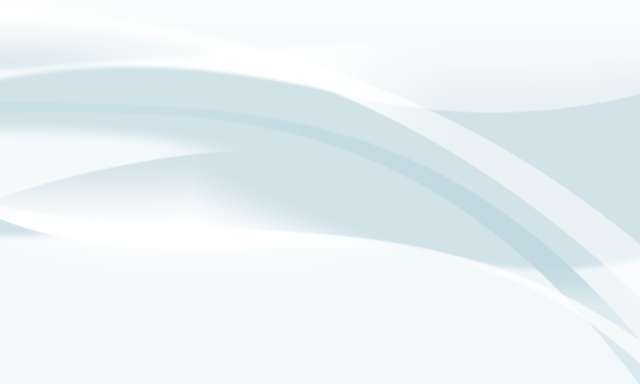
Write a Shadertoy shader that draws this background.

```glsl
// Pale abstract background: translucent ribbons sweep over soft blue bands.
// Every edge is a cubic through four heights spaced evenly across the canvas;
// masks built from these edges blend the layers from back to front.

// Colours
const vec3 WHITE = vec3(1.0);
const vec3 PALE  = vec3(0.965, 0.982, 0.987);
const vec3 MIST  = vec3(0.915, 0.946, 0.957);
const vec3 BLUE  = vec3(0.818, 0.887, 0.912);
const vec3 DEEP  = vec3(0.750, 0.846, 0.880);

// Edge heights at x = 0, 1/3, 2/3, 1, measured down from the top
const vec4 ARC_TOP    = vec4(0.011, 0.098, 0.283, 0.637);
const vec4 ARC_BOTTOM = vec4(0.048, 0.135, 0.359, 0.776);
const vec4 DARK_TOP    = vec4(0.265, 0.287, 0.435, 0.887);
const vec4 DARK_BOTTOM = vec4(0.293, 0.311, 0.489, 1.003);
const vec4 LOW_TOP    = vec4(0.535, 0.593, 0.648, 0.887);
const vec4 LOW_BOTTOM = vec4(0.570, 0.648, 0.667, 0.948);
const vec4 BAND_TOP   = vec4(0.205, 0.186, 0.304, 0.500);
const vec4 HAZE_EDGE  = vec4(0.130, 0.420, 0.646, 0.660);

// Cubic through four evenly spaced heights
float curve(float x, vec4 h) {
    float s = 3.0 * x, a = s - 1.0, b = s - 2.0, c = s - 3.0;
    return dot(h, vec4(-a * b * c / 6.0, s * b * c / 2.0,
                       -s * a * c / 2.0, s * a * b / 6.0));
}

// One below the edge, zero above it, blended over the given width
float below(float y, float edge, float width) {
    return smoothstep(-0.5, 0.5, (y - edge) / width);
}

float ribbon(vec2 p, vec4 top, vec4 bottom, float width) {
    return below(p.y, curve(p.x, top), width)
         * (1.0 - below(p.y, curve(p.x, bottom), width));
}

void mainImage(out vec4 fragColor, in vec2 fragCoord) {
    vec2 p = fragCoord / iResolution.xy;
    p.y = 1.0 - p.y;
    float x = p.x, y = p.y;
    float aa = 1.6 / iResolution.y;

    // Upper sky: clear at the top, misty above the right hand blue
    float rightTop = 0.293 - 0.89 * (x - 0.768) * (x - 0.768);
    float rightSide = smoothstep(0.42, 0.72, x);
    vec3 sky = mix(PALE, WHITE, 0.5 * (1.0 - smoothstep(0.0, 0.12, y)));
    sky = mix(sky, MIST, rightSide * smoothstep(0.09, rightTop, y));

    // Upper left veil with a thin white streak beneath it
    float veil = smoothstep(0.05, 0.175, y) * (1.0 - smoothstep(0.0, 0.34, x));
    sky = mix(sky, BLUE, 0.65 * veil);
    float streakTop = 0.184 - 0.13 * x;
    float streakTone = below(y, streakTop, 0.025) * (1.0 - rightSide);
    sky = mix(sky, WHITE, 0.85 * streakTone);

    // Main blue field
    float fieldTop = mix(curve(x, BAND_TOP), rightTop, smoothstep(0.56, 0.64, x));
    float fieldSoft = mix(0.025, 0.008, smoothstep(0.0, 0.7, x));
    vec3 col = mix(sky, BLUE, below(y, fieldTop, fieldSoft));

    // Haze rising from the lower ribbon
    float hazeTop = max(curve(x, HAZE_EDGE), 0.39);
    float hazeDepth = mix(0.23, 0.025, smoothstep(0.2, 0.78, x));
    float haze = smoothstep(hazeTop, hazeTop + hazeDepth, y);
    vec3 hazeColor = mix(WHITE, mix(MIST, PALE, 0.55), smoothstep(0.4, 0.8, x));
    col = mix(col, hazeColor, haze);

    // White tongue reaching in from the left
    float tongueTop = 0.31 + 0.4 * x * x;
    float tongueBottom = 0.515 - 0.56 * x + 0.62 * x * x;
    float tongue = smoothstep(tongueTop, tongueTop + 0.055, y)
                 * (1.0 - below(y, tongueBottom, 0.008))
                 * (1.0 - smoothstep(0.22, 0.44, x));
    col = mix(col, PALE, 0.95 * tongue);

    // Dark ribbon, thinning out where it leaves the field
    float darkStrength = mix(0.38, 0.85, smoothstep(0.15, 0.75, x));
    darkStrength *= 1.0 - 0.55 * smoothstep(0.72, 0.80, y);
    col = mix(col, DEEP, darkStrength * ribbon(p, DARK_TOP, DARK_BOTTOM, 2.0 * aa));

    // Ground below the lower ribbon
    vec3 ground = mix(PALE, MIST, 0.3 * smoothstep(0.45, 0.95, x));
    float lowEdge = curve(x, LOW_BOTTOM);
    float glow = (1.0 - smoothstep(lowEdge, lowEdge + 0.06, y))
               * (1.0 - smoothstep(0.3, 0.6, x));
    ground = mix(ground, WHITE, 0.45 * glow);
    float corner = (1.0 - smoothstep(0.60, 0.63, y)) * (1.0 - smoothstep(0.03, 0.13, x));
    ground = mix(ground, BLUE, corner);
    float tail = ribbon(p, DARK_TOP, DARK_BOTTOM, 2.0 * aa);
    ground = mix(ground, BLUE, 0.7 * tail);
    col = mix(col, ground, below(y, lowEdge, aa));

    // Great white arc, opaque at the left and translucent at the right
    float arcStrength = mix(0.95, 0.56, smoothstep(0.47, 0.72, x));
    float arcSoft = mix(0.05, 2.0 * aa, smoothstep(0.1, 0.6, x));
    col = mix(col, WHITE, arcStrength * ribbon(p, ARC_TOP, ARC_BOTTOM, arcSoft));

    // Lower white ribbon, brightest left of the middle
    float lowStrength = 0.68 + 0.27 * exp(-14.0 * (x - 0.36) * (x - 0.36));
    col = mix(col, WHITE, lowStrength * ribbon(p, LOW_TOP, LOW_BOTTOM, 2.0 * aa));

    fragColor = vec4(col, 1.0);
}
```
